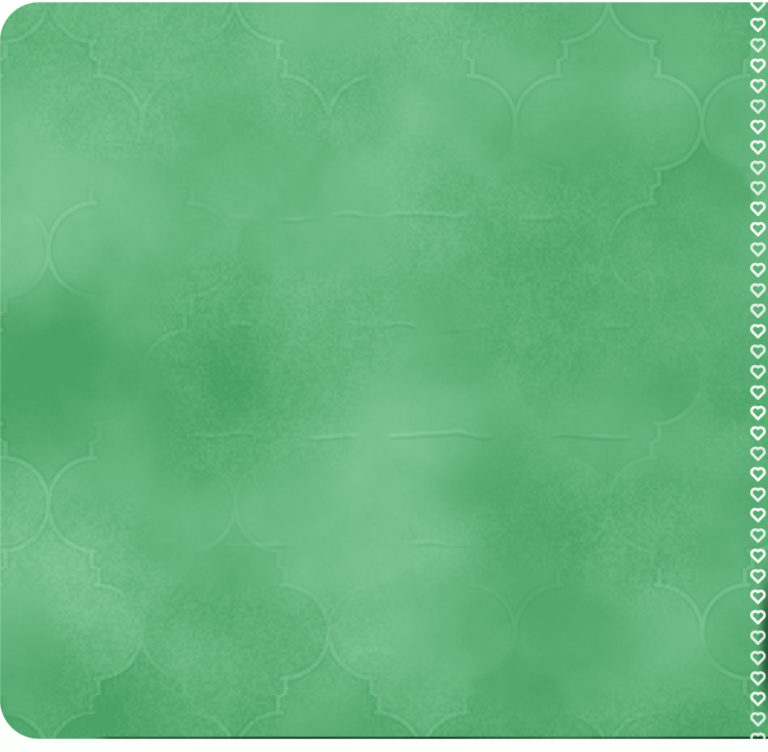
A Shadertoy shader for this pattern:

```glsl
const vec3 DEEP = vec3(0.29, 0.635, 0.40);
const vec3 PALE = vec3(0.49, 0.775, 0.58);
const vec3 PAPER = vec3(0.99, 1.0, 0.99);
const vec3 SHADOW = vec3(0.04, 0.18, 0.10);

// Lengths are fractions of the canvas height
const vec2 TILE_PITCH = vec2(0.2483, 0.3386);
const vec2 TILE_ORIGIN = vec2(0.1886, 0.668);
const float STEP_WIDTH = 0.005;
const float RIDGE_WIDTH = 0.0025;
const float BODY_BOTTOM = 0.0175;
const float BODY_TOP = 0.997;
const float CORNER_RADIUS = 0.052;
const float HEART_PITCH = 0.02716;
const float HEART_ROW = 0.9668;
const float HEART_INSET = 0.0133;
const float HEART_SIZE = 0.0142;
const float HEART_LINE = 0.0018;
const float SCUFF_PITCH = 0.1454;
const float SCUFF_ROW = 0.568;

float hash(vec2 p) {
    vec3 q = fract(vec3(p.xyx) * 0.1031);
    q += dot(q, q.yzx + 33.33);
    return fract((q.x + q.y) * q.z);
}

float noise(vec2 p) {
    vec2 i = floor(p), f = fract(p);
    f = f * f * (3.0 - 2.0 * f);
    return mix(mix(hash(i), hash(i + vec2(1, 0)), f.x),
               mix(hash(i + vec2(0, 1)), hash(i + 1.0), f.x), f.y);
}

float fbm(vec2 p) {
    float sum = 0.0, amp = 0.5;
    for (int i = 0; i < 5; i++) {
        sum += amp * noise(p);
        p = mat2(1.6, 1.2, -1.2, 1.6) * p + 7.3;
        amp *= 0.5;
    }
    return sum;
}

float segment(vec2 p, vec2 a, vec2 b) {
    vec2 d = b - a;
    return length(p - a - d * clamp(dot(p - a, d) / dot(d, d), 0.0, 1.0));
}

// Signed distance to the staggered lantern lattice, negative in main cells
float lantern(vec2 p) {
    vec2 quarter = TILE_PITCH * 0.25;
    vec2 q = abs((fract(p / TILE_PITCH + 0.5) - 0.5) * TILE_PITCH) - quarter;
    float side = q.y > 0.0 ? -1.0 : 1.0;
    q *= side;
    vec2 lobe = q + vec2(0.0, quarter.y);
    float arc = length(lobe) - quarter.x;
    float shoulder = quarter.x - quarter.y;
    float edge = lobe.x > 0.0 ? abs(arc) : length(lobe - vec2(0.0, quarter.x));
    edge = min(edge, segment(q, vec2(STEP_WIDTH, shoulder), vec2(STEP_WIDTH, 0)));
    edge = min(edge, segment(q, vec2(STEP_WIDTH, 0), vec2(0)));
    bool inside = q.x < STEP_WIDTH || arc < 0.0;
    return inside ? -side * edge : side * edge;
}

float heart(vec2 p) {
    p.x = abs(p.x);
    if (p.x + p.y > 1.0) return length(p - vec2(0.25, 0.75)) - 0.35355;
    vec2 a = p - vec2(0, 1), b = p - 0.5 * max(p.x + p.y, 0.0);
    return sqrt(min(dot(a, a), dot(b, b))) * sign(p.x - p.y);
}

float bodyDistance(vec2 p) {
    float middle = 0.5 * (BODY_TOP + BODY_BOTTOM);
    float halfHeight = 0.5 * (BODY_TOP - BODY_BOTTOM);
    vec2 q = vec2(-p.x, abs(p.y - middle) - halfHeight) + CORNER_RADIUS;
    return length(max(q, 0.0)) + min(max(q.x, q.y), 0.0) - CORNER_RADIUS;
}

void mainImage(out vec4 fragColor, in vec2 fragCoord) {
    vec2 p = fragCoord / iResolution.y;
    float aspect = iResolution.x / iResolution.y;
    float aa = 1.0 / iResolution.y;

    // Lantern cells, worn away towards the middle
    vec2 t = p - TILE_ORIGIN;
    float d = lantern(t);
    vec2 cell = d < 0.0 ? floor(t / TILE_PITCH + 0.5) : floor(t / TILE_PITCH) + 0.5;
    float wear = smoothstep(0.18, 0.48, length(p - vec2(0.56, 0.48)));
    float relief = mix(0.12, 1.0, wear) * smoothstep(0.3, 0.6, noise(p * 9.0 + 4.0));
    float cellTone = (hash(cell * 2.0 + 31.0) - 0.5) * smoothstep(0.0, 0.004 + aa, abs(d));

    // Mottled washes, grain and darker lower and right margins
    float tone = 0.47 + 1.5 * (fbm(p * 4.5 + 2.7) - 0.48);
    tone += 0.3 * cellTone * mix(0.25, 1.0, wear);
    tone -= 0.22 * smoothstep(0.3, 0.0, p.y) + 0.15 * smoothstep(0.85, 0.97, p.x);
    float grainMask = smoothstep(0.4, 0.7, noise(p * 7.0 + 15.0));
    tone += (noise(p * 260.0) - 0.5) * mix(0.06, 0.28, grainMask);

    // Embossed outlines
    float ridge = 1.0 - smoothstep(RIDGE_WIDTH - aa, RIDGE_WIDTH + aa, abs(d));
    float groove = 1.0 - smoothstep(0.0, RIDGE_WIDTH + aa, abs(abs(d) - 2.0 * RIDGE_WIDTH));
    tone += relief * (0.24 * ridge - 0.12 * groove);

    // Broken horizontal scuffs
    float row = (p.y - SCUFF_ROW + 0.01 * (noise(p * 28.0) - 0.5)) / SCUFF_PITCH;
    float scuff = (fract(row + 0.5) - 0.5) * SCUFF_PITCH;
    float scuffMask = smoothstep(0.5, 0.75, noise(p * vec2(28, 60))) * (1.0 - wear);
    tone += 0.22 * scuffMask * (smoothstep(0.005, 0.0, abs(scuff))
          - smoothstep(0.004, 0.0, abs(scuff + 0.005)));
    vec3 color = mix(DEEP, PALE, clamp(tone, 0.0, 1.15));

    // Shadows on the lower and right edges
    float base = smoothstep(BODY_BOTTOM + 0.003 + aa, BODY_BOTTOM + 0.001, p.y);
    base *= smoothstep(0.12, 0.15, p.x) * mix(0.5, 1.0, noise(vec2(p.x * 12.0, 3.0)));
    float flank = smoothstep(aspect - 0.016, aspect, p.x);
    flank *= smoothstep(0.03, 0.12, p.y) * smoothstep(0.27, 0.16, p.y);
    color = mix(color, SHADOW, max(base, 0.65 * flank));

    // Column of outlined hearts
    float heartIndex = floor((p.y - HEART_ROW) / HEART_PITCH + 0.5);
    vec2 h = p - vec2(aspect - HEART_INSET, HEART_ROW + heartIndex * HEART_PITCH);
    float hd = heart(h / HEART_SIZE + vec2(0, 0.55)) * HEART_SIZE;
    float outline = 1.0 - smoothstep(HEART_LINE - aa, HEART_LINE + aa, abs(hd));
    color = mix(color, PAPER, outline * mix(0.78, 1.0, hash(vec2(heartIndex, 9.0))));

    // Rounded left corners on paper
    float outside = smoothstep(-aa, aa, bodyDistance(p));
    fragColor = vec4(mix(color, PAPER, outside), 1.0);
}
```
